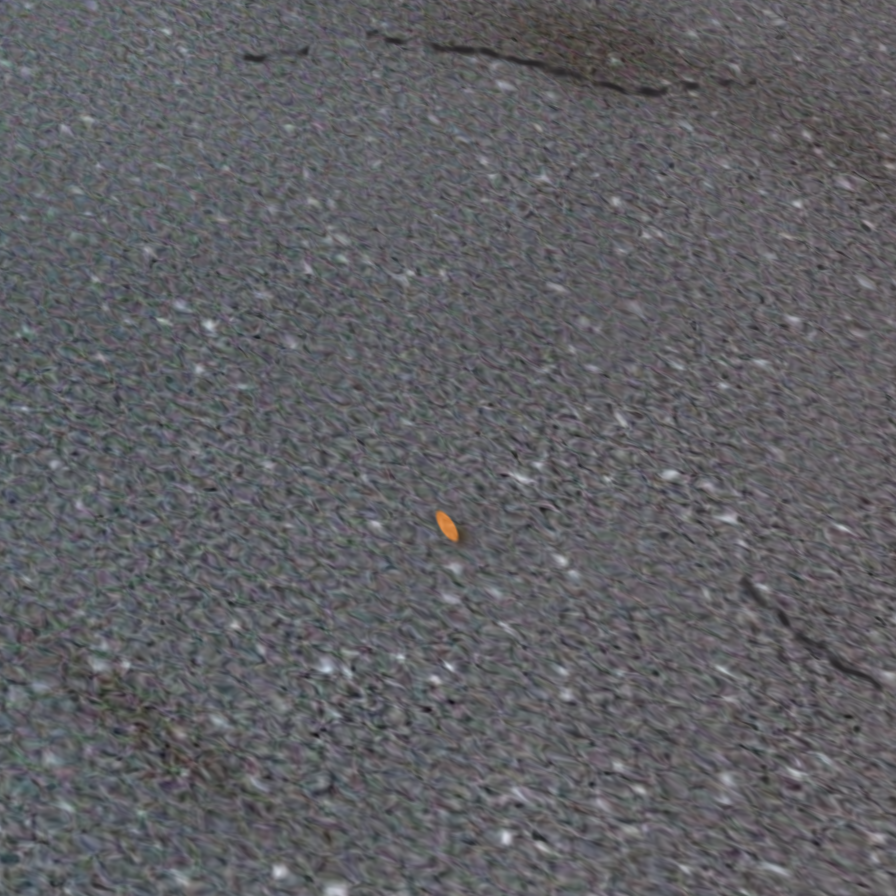
A WebGL 1 fragment shader for this texture:

```glsl
precision highp float;
uniform vec2 u_resolution;

#define GRAIN_FREQ vec2(66.0, 104.0)
#define GRAIN_SLANT 0.32
#define GRAIN_CONTRAST 0.23
#define FAR_SCALE 0.75
#define SPECK_SHARE 0.05
#define CHROMA 0.065
#define ASPHALT vec3(0.378, 0.378, 0.387)
#define DIRT vec3(0.29, 0.265, 0.25)
#define CRACK vec3(0.13, 0.12, 0.13)
#define LEAF vec3(0.80, 0.50, 0.25)

vec2 hash2(vec2 p) {
  vec3 q = fract(p.xyx * vec3(0.1031, 0.1030, 0.0973));
  q += dot(q, q.yzx + 33.33);
  return fract((q.xx + q.yz) * q.zy);
}

float corner(vec2 cell, vec2 offset, vec2 f) {
  return dot(hash2(cell + offset) * 2.0 - 1.0, f - offset);
}

// Gradient noise, roughly -0.7 to 0.7
float noise(vec2 p) {
  p += 200.0;
  vec2 i = floor(p), f = p - i;
  vec2 u = f * f * f * (f * (f * 6.0 - 15.0) + 10.0);
  return mix(mix(corner(i, vec2(0, 0), f), corner(i, vec2(1, 0), f), u.x),
             mix(corner(i, vec2(0, 1), f), corner(i, vec2(1, 1), f), u.x), u.y);
}

// Sparse bright stones, at most one in each cell
float specks(vec2 p) {
  vec2 cell = floor(p);
  float light = 0.0;
  for (int y = -1; y <= 1; y++) {
    for (int x = -1; x <= 1; x++) {
      vec2 c = cell + vec2(x, y) + 300.0;
      vec2 kind = hash2(c + 71.0);
      vec2 d = p + 300.0 - c - hash2(c);
      float size = mix(0.25, 0.55, kind.y);
      float stone = exp(-dot(d, d) / (size * size));
      light += stone * step(kind.x, SPECK_SHARE) * (0.35 + 0.65 * kind.y);
    }
  }
  return light;
}

float segment(vec2 p, vec2 a, vec2 b) {
  vec2 ab = b - a;
  return length(p - a - ab * clamp(dot(p - a, ab) / dot(ab, ab), 0.0, 1.0));
}

float blob(vec2 p, vec2 center, vec2 radius, float angle) {
  vec2 d = p - center;
  float c = cos(angle), s = sin(angle);
  d = vec2(c * d.x + s * d.y, c * d.y - s * d.x) / radius;
  return exp(-dot(d, d));
}

void main() {
  vec2 uv = gl_FragCoord.xy / u_resolution;

  // Ground receding toward the top, grains slanted down to the right
  vec2 ground = vec2((uv.x - 0.5) * (1.0 + FAR_SCALE * uv.y),
                     uv.y + 0.5 * FAR_SCALE * uv.y * uv.y);
  ground.y += GRAIN_SLANT * ground.x;
  vec2 g = ground * GRAIN_FREQ;
  g += 0.8 * vec2(noise(g * 0.45 + 17.0), noise(g * 0.45 + 53.0));

  // Broad tint: cool on the left, warm mauve on the right
  float patches = noise(uv * 4.0 + 9.0) + 0.6 * noise(uv * 11.0);
  vec3 color = ASPHALT + 0.035 * patches;
  color += mix(vec3(-0.016, 0.002, 0.012), vec3(0.012, -0.003, 0.003), uv.x);
  color += 0.02 * smoothstep(0.6, 1.0, uv.y) * (1.0 - uv.x);

  // Dirt stains
  vec2 wobble = 0.035 * vec2(noise(uv * 13.0), noise(uv * 13.0 + 40.0));
  float dirt = 0.9 * blob(uv + wobble, vec2(0.65, 0.95), vec2(0.17, 0.045), -0.2);
  dirt += 0.65 * blob(uv + wobble, vec2(0.17, 0.19), vec2(0.20, 0.035), -0.65);
  dirt += 0.5 * blob(uv + wobble, vec2(0.96, 0.83), vec2(0.14, 0.04), -0.3);
  color = mix(color, DIRT, clamp(dirt, 0.0, 0.9));

  // Grains, dark pits and bright stones
  float grain = noise(g) + 0.5 * noise(g * 1.9 + 31.0);
  float contrast = mix(1.12, 0.68, smoothstep(0.2, 1.0, uv.y));
  contrast *= 1.0 + 0.6 * noise(uv * 7.0 + 23.0);
  float pits = smoothstep(0.18, 0.55, -noise(g * 0.8 + 87.0));
  color += contrast * (GRAIN_CONTRAST * grain - 0.13 * pits);
  color += contrast * 0.32 * specks(g * 0.75) * vec3(0.96, 1.0, 1.04);

  // Coloured fringes, stronger on the left
  vec3 fringe = vec3(noise(g * 0.6 + 5.0), noise(g * 0.6 + 61.0), noise(g * 0.6 + 113.0));
  fringe -= dot(fringe, vec3(0.3, 0.59, 0.11));
  color += CHROMA * mix(1.25, 0.7, uv.x) * fringe;

  // Broken cracks
  vec2 p = uv + 0.011 * vec2(noise(uv * 32.0), noise(uv * 32.0 + 70.0));
  float far = segment(p, vec2(0.25, 0.93), vec2(0.34, 0.942));
  far = min(far, segment(p, vec2(0.41, 0.96), vec2(0.55, 0.94)));
  far = min(far, segment(p, vec2(0.55, 0.94), vec2(0.70, 0.897)));
  far = min(far, segment(p, vec2(0.70, 0.897), vec2(0.84, 0.909)));
  float near = segment(p, vec2(0.83, 0.35), vec2(0.93, 0.26));
  near = min(near, segment(p, vec2(0.93, 0.26), vec2(1.02, 0.215)));
  float gaps = smoothstep(-0.3, 0.15, noise(uv * 38.0 + 15.0));
  float crack = 1.0 - smoothstep(0.001, 0.007, min(far, near));
  color = mix(color, CRACK, 0.85 * crack * gaps);

  // Fallen leaf with its shadow
  float shade = blob(uv, vec2(0.512, 0.402), vec2(0.010, 0.012), 0.0);
  color = mix(color, vec3(0.25, 0.17, 0.09), 0.75 * shade);
  float leaf = smoothstep(0.25, 0.55, blob(uv, vec2(0.499, 0.413), vec2(0.020, 0.008), -1.0));
  color = mix(color, LEAF + 0.15 * grain, leaf);

  gl_FragColor = vec4(clamp(color, 0.0, 1.0), 1.0);
}
```
